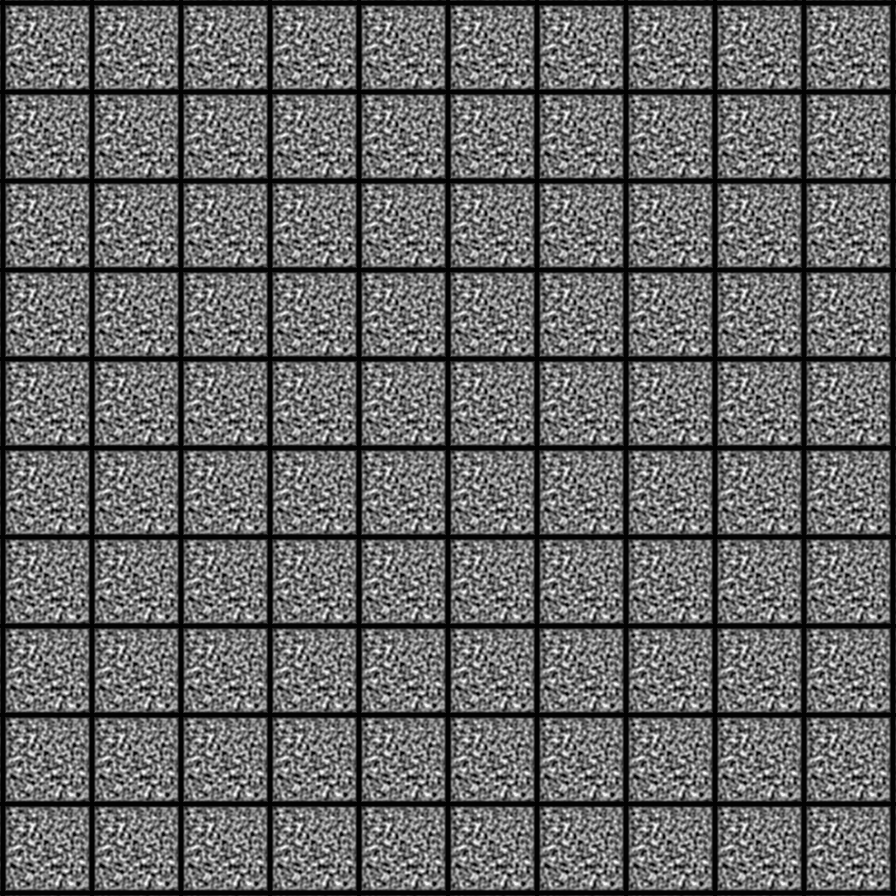
This pattern is drawn by a Shadertoy shader. Its source:

```glsl
// Ten by ten grid of square grey static tiles, parted by thin black rules.
// Every tile folds onto the same local coordinates, so all share one grain of
// layered gradient noise; a faint second grain differs from tile to tile.

const float TILES = 10.0;
const float TILE_SIZE = 28.0;                       // in grain units
const float RULE_WIDTH = 2.0;
const float PERIOD = TILE_SIZE + RULE_WIDTH;
const float SPAN = TILES * PERIOD + RULE_WIDTH;     // whole canvas

const float RULE_GREY = 0.01;
const float MEAN_GREY = 0.47;
const float GRAIN_CONTRAST = 0.60;
const float TILE_VARIATION = 0.06;

// Integer hash of a lattice point, 0 to 1
float hash(ivec2 cell) {
    uvec2 k = uvec2(cell + 4096) * uvec2(1597u, 3571u);
    uint h = (k.x ^ (k.y << 7)) * 74761u;
    h = (h ^ (h >> 15)) * 97523u;
    h = (h ^ (h >> 13)) * 51437u;
    h ^= h >> 16;
    return float(h & 65535u) / 65536.0;
}

// Random unit gradient at a lattice point, projected on the offset from it
float cornerSlope(ivec2 cell, vec2 offset) {
    float angle = 6.28318 * hash(cell);
    return dot(vec2(cos(angle), sin(angle)), offset);
}

float gradientNoise(vec2 p) {
    ivec2 cell = ivec2(floor(p));
    vec2 f = fract(p);
    vec2 blend = f * f * f * (f * (f * 6.0 - 15.0) + 10.0);
    float low = mix(cornerSlope(cell, f),
                    cornerSlope(cell + ivec2(1, 0), f - vec2(1, 0)), blend.x);
    float high = mix(cornerSlope(cell + ivec2(0, 1), f - vec2(0, 1)),
                     cornerSlope(cell + ivec2(1, 1), f - vec2(1, 1)), blend.x);
    return mix(low, high, blend.y);
}

vec2 rotate(vec2 p, float angle) {
    float c = cos(angle), s = sin(angle);
    return vec2(c * p.x - s * p.y, s * p.x + c * p.y);
}

// Two turned layers, so neither lattice shows
float grain(vec2 p) {
    return gradientNoise(rotate(p, 0.5) * 0.74 + 61.3)
         + gradientNoise(rotate(p, 1.2) * 0.56 + 137.7);
}

// Signed distance to a square's edge, positive inside
float squareInset(vec2 p, float halfSize) {
    vec2 a = abs(p);
    return halfSize - max(a.x, a.y);
}

void mainImage(out vec4 fragColor, in vec2 fragCoord) {
    // Fold the canvas into tiles centred on zero
    vec2 p = fragCoord / iResolution.xy * SPAN - 0.5 * RULE_WIDTH;
    vec2 tile = floor(p / PERIOD);
    vec2 local = mod(p, PERIOD) - 0.5 * PERIOD;
    float inset = squareInset(local, 0.5 * TILE_SIZE);

    // Shared grain, calmer along the tile rim, plus slight variation
    float rimCalm = mix(0.6, 1.0, smoothstep(0.3, 1.8, inset));
    float variation = gradientNoise(local * 0.6 + tile * 41.0 + 300.0);
    float grey = MEAN_GREY + GRAIN_CONTRAST * rimCalm * grain(local)
               + TILE_VARIATION * variation;
    grey = clamp(grey, 0.02, 0.96);

    // Soft-edged black rules
    float pixel = SPAN / min(iResolution.x, iResolution.y);
    float softness = max(0.5, 0.75 * pixel);
    float tileMask = smoothstep(-softness, softness, inset);
    fragColor = vec4(vec3(mix(RULE_GREY, grey, tileMask)), 1.0);
}
```
